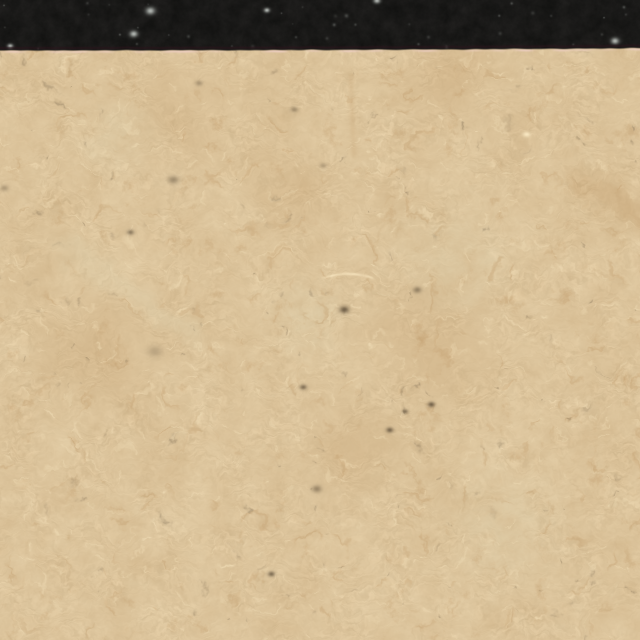
Write a Shadertoy shader that draws this texture.

```glsl
// Aged tan paper with wisps, stains and specks below a dusty black band.

const vec3 PAPER_LIGHT = vec3(.875, .785, .63);
const vec3 PAPER_DARK = vec3(.83, .725, .56);
const vec3 STAIN = vec3(.74, .59, .40);
const vec3 PALE = vec3(.87, .81, .67);
const vec3 SPECK = vec3(.36, .30, .22);
const vec3 FIBRE = vec3(.97, .90, .75);
const vec3 BAND_DARK = vec3(.07, .07, .065);
const vec3 BAND_LIGHT = vec3(.14, .135, .13);
const vec3 DUST = vec3(.74, .76, .74);

// Soft patches: centre, radius, signed strength (positive is brown)
const vec4 PATCHES[10] = vec4[10](
  vec4(.67, .47, .08, .22), vec4(.54, .29, .06, .20),
  vec4(.16, .46, .08, .20), vec4(.70, .89, .07, .20),
  vec4(.46, .70, .05, .20), vec4(.29, .83, .08, .14),
  vec4(.48, .50, .05, -.45), vec4(.71, .60, .08, -.35),
  vec4(.18, .79, .05, -.35), vec4(.79, .18, .08, -.35));

// Distinct grains from strong to faint: centre, radius
const vec3 GRAINS[15] = vec3[15](
  vec3(.538, .516, .008), vec3(.674, .368, .006), vec3(.609, .328, .006),
  vec3(.424, .103, .006), vec3(.474, .395, .006), vec3(.633, .357, .005),
  vec3(.204, .637, .006), vec3(.652, .547, .007), vec3(.495, .236, .008),
  vec3(.271, .719, .009), vec3(.460, .829, .006), vec3(.311, .870, .006),
  vec3(.007, .706, .007), vec3(.505, .741, .006), vec3(.242, .451, .012));

// Bright dust on the band: centre, radius
const vec3 DUST_SPOTS[6] = vec3[6](
  vec3(.209, .947, .007), vec3(.235, .983, .008), vec3(.589, .999, .006),
  vec3(.961, .936, .007), vec3(.417, .984, .005), vec3(.016, .928, .005));

vec3 hash3(vec2 p) {
  vec3 q = fract(p.xyx * vec3(.1031, .1030, .0973));
  q += dot(q, q.yxz + 33.33);
  return fract((q.xxy + q.yzz) * q.zyx);
}

float slope(vec2 cell, vec2 offset) {
  float angle = 6.2832 * hash3(cell).x;
  return dot(vec2(cos(angle), sin(angle)), offset);
}

float noise(vec2 p) {
  vec2 i = floor(p), f = p - i, e = vec2(1, 0);
  vec2 w = f * f * f * (f * (f * 6.0 - 15.0) + 10.0);
  float low = mix(slope(i, f), slope(i + e.xy, f - e.xy), w.x);
  float high = mix(slope(i + e.yx, f - e.yx), slope(i + e.xx, f - e.xx), w.x);
  return mix(low, high, w.y);
}

float fbm(vec2 p) {
  float sum = 0.0, amp = 0.6;
  for (int i = 0; i < 5; i++) {
    sum += amp * noise(p);
    p = mat2(1.6, 1.2, -1.2, 1.6) * p + 7.3;
    amp *= 0.6;
  }
  return sum;
}

// Thin broken curves along the zero lines of a noise field
float wisps(vec2 p, float width, float seed) {
  float line = noise(p + seed) / width;
  return exp(-line * line) * smoothstep(.12, .4, noise(p * 1.3 + seed + 23.0));
}

float spot(vec2 offset, float radius) {
  return exp(-2.0 * dot(offset, offset) / (radius * radius));
}

float streak(vec2 p, vec2 a, vec2 b, float radius) {
  vec2 pa = p - a, ba = b - a;
  return spot(pa - ba * clamp(dot(pa, ba) / dot(ba, ba), 0.0, 1.0), radius);
}

// One jittered spot in some cells of a grid
float scatter(vec2 p, float share, float seed) {
  vec2 id = floor(p);
  vec3 h = hash3(id + seed), k = hash3(id + seed + 57.0);
  vec2 centre = 0.25 + 0.5 * h.xy;
  return step(h.z, share) * mix(.3, 1.0, k.y) * spot(p - id - centre, mix(.12, .28, k.x));
}

vec3 paperColour(vec2 p) {
  vec2 warped = p + 0.04 * vec2(fbm(p * 14.0), fbm(p * 14.0 + 41.0));
  float cloud = fbm(p * vec2(24, 30) + 13.0);
  float tone = 0.67 + 0.7 * fbm(p * 8.0 + 3.0) + 0.65 * cloud;
  vec3 col = mix(PAPER_DARK, PAPER_LIGHT, clamp(tone, -.4, 1.25));
  float grain = noise(warped * vec2(65, 120)) + noise(warped * vec2(120, 210) + 19.0);
  col += 0.029 * grain * mix(.5, 1.4, smoothstep(-.3, .4, noise(p * 17.0 + 5.0)));
  // Stains and pale patches with broken outlines
  for (int i = 0; i < 10; i++) {
    vec4 s = PATCHES[i];
    float cover = spot(warped - s.xy, s.z * 1.4) * clamp(1.0 + 1.2 * cloud, .3, 1.7);
    col = mix(col, s.w > 0.0 ? STAIN : PALE, abs(s.w) * cover);
  }
  col = mix(col, STAIN, 0.35 * smoothstep(.2, .6, fbm(p * 22.0 + 31.0)));
  // Wisps and streaks
  col = mix(col, STAIN, 0.3 * wisps(warped * 22.0, .07, 3.0));
  col = mix(col, FIBRE, 0.28 * wisps(warped * vec2(29, 42), .08, 61.0));
  col = mix(col, STAIN, 0.3 * streak(warped, vec2(.91, .717), vec2(1, .66), .03));
  col = mix(col, STAIN, 0.18 * streak(p, vec2(.553, .76), vec2(.548, .88), .007));
  col = mix(col, PALE, 0.4 * streak(warped, vec2(.1, .61), vec2(.3, .48), .025));
  // Grains and pale flecks
  col = mix(col, SPECK, 0.28 * scatter(warped * 42.0, .09, 11.0));
  col = mix(col, FIBRE, 0.5 * scatter(warped * vec2(30, 55), .06, 83.0));
  for (int i = 0; i < 15; i++) {
    float strength = mix(.8, .25, float(i) / 14.0);
    vec2 offset = (p - GRAINS[i].xy) * vec2(.85, 1.1);
    col = mix(col, SPECK, strength * spot(offset, GRAINS[i].z * 1.1));
  }
  // Curved fibre and bright fleck
  float t = (p.x - 0.544) / 0.04;
  float along = (1.0 - smoothstep(.8, 1.1, abs(t))) * (0.75 + 0.6 * noise(vec2(t * 2.5, 4)));
  float arc = along * spot(vec2(p.y - 0.572 + 0.007 * t * t), .0045);
  return mix(col, FIBRE, max(0.8 * arc, spot((p - vec2(.823, .79)) * vec2(.7, 1), .006)));
}

vec3 bandColour(vec2 p) {
  vec3 col = mix(BAND_DARK, BAND_LIGHT, clamp(0.4 + 0.8 * fbm(p * 38.0), 0.0, 1.2));
  col = mix(col, DUST, 0.3 * scatter(p * 62.0, .14, 5.0));
  for (int i = 0; i < 6; i++)
    col = mix(col, DUST, 0.9 * spot((p - DUST_SPOTS[i].xy) * vec2(.8, 1), DUST_SPOTS[i].z));
  return col;
}

void mainImage(out vec4 fragColor, in vec2 fragCoord) {
  vec2 p = fragCoord / iResolution.xy;
  float blur = max(.002, 0.75 / iResolution.y);
  float height = p.y - 0.921 - 0.0035 * p.x * p.x - 0.0015 * noise(vec2(p.x * 38.0, 2));
  vec3 col = mix(paperColour(p), bandColour(p), smoothstep(-blur, blur, height));
  // Broken pinkish rim where the paper meets the band
  float wear = smoothstep(-.3, .35, noise(vec2(p.x * 26.0, 9.3)));
  col = mix(col, vec3(.92, .80, .74), 0.9 * wear * spot(vec2(height + 0.002), .004));
  col = mix(col, vec3(.18, .08, .11), 0.5 * spot(vec2(height - 0.004), .004));
  fragColor = vec4(clamp(col, 0.0, 1.0), 1);
}
```
